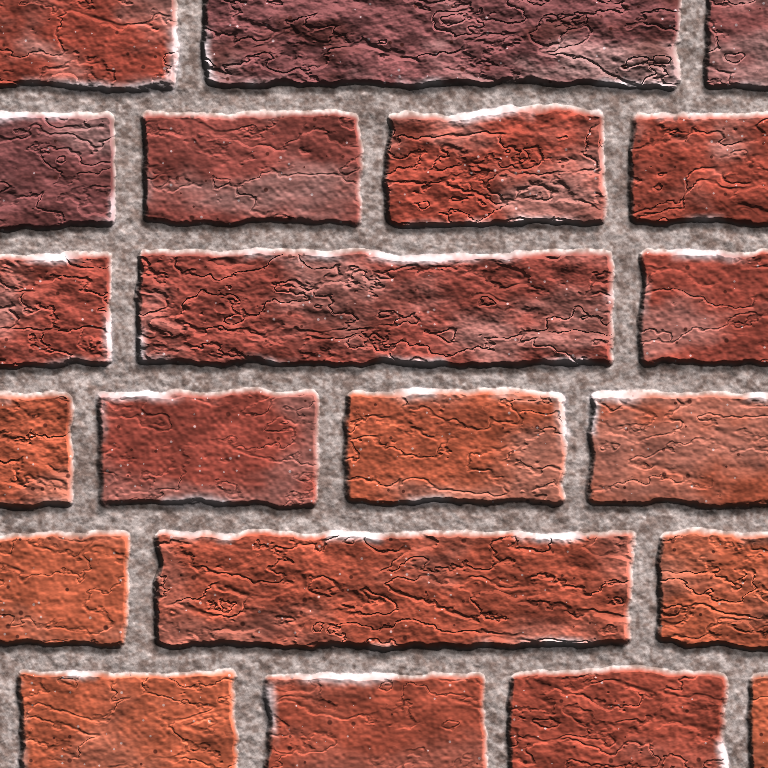
A WebGL 1 fragment shader for this texture:

```glsl
precision highp float;
// Weathered brick wall: long and short courses in rough grey mortar, lit from the upper right.

uniform vec2 u_resolution;

const float COURSE_HEIGHT = 0.1823;
const float COURSE_SHIFT = 0.052;
const float LONG_PITCH = 0.654;
const float SHORT_PITCH = 0.319;
const float JOINT = 0.038;
const float CORNER = 0.008;
const float EDGE_WEAR = 0.015;
const float RELIEF = 0.017;
const float LIGHT_GAIN = 1.15;
const vec2 LIGHT = vec2(-0.4, 0.9);
const vec2 SHADOW_OFFSET = vec2(0.005, -0.010);
const vec3 PLUM = vec3(0.46, 0.28, 0.28);
const vec3 RED = vec3(0.58, 0.27, 0.22);
const vec3 ORANGE = vec3(0.68, 0.35, 0.25);
const vec3 BLOOM = vec3(0.68, 0.55, 0.53);
const vec3 SOOT = vec3(0.24, 0.12, 0.10);
const vec3 MORTAR_DARK = vec3(0.50, 0.42, 0.39);
const vec3 MORTAR_LIGHT = vec3(0.74, 0.68, 0.66);
const vec3 LIME = vec3(0.80, 0.76, 0.77);

float hash(vec2 p) {
  return fract(sin(dot(p, vec2(127.1, 311.7))) * 43758.5453);
}

float noise(vec2 p) {
  vec2 i = floor(p), f = fract(p);
  f = f * f * (3.0 - 2.0 * f);
  return mix(mix(hash(i), hash(i + vec2(1.0, 0.0)), f.x),
             mix(hash(i + vec2(0.0, 1.0)), hash(i + 1.0), f.x), f.y);
}

float fbm(vec2 p) {
  float sum = 0.0, amp = 0.52;
  for (int i = 0; i < 5; i++) {
    sum += amp * noise(p);
    p = mat2(1.6, 1.2, -1.2, 1.6) * p + 7.3;
    amp *= 0.5;
  }
  return sum;
}

// Brick under p: signed distance to its worn outline, then its column and course.
vec3 brickAt(vec2 p) {
  vec2 q = p + 0.007 * (vec2(noise(p * 7.0), noise(p * 7.0 + 31.0)) - 0.5);
  float y = (q.y + COURSE_SHIFT) / COURSE_HEIGHT;
  float course = floor(y), pair = floor(course * 0.5);
  float isShort = mod(course, 2.0);
  float pitch = mix(LONG_PITCH, SHORT_PITCH, isShort);
  float start = mix(0.247 + pair * (0.0534 * pair - 0.138),
                    0.167 - pair * (0.0241 * pair + 0.0313), isShort);
  float x = (q.x - start) / pitch;
  vec2 id = vec2(floor(x), course);
  vec2 size = vec2(pitch, COURSE_HEIGHT);
  vec2 local = (fract(vec2(x, y)) - 0.5) * size;
  local += 0.004 * (vec2(hash(id + 3.0), hash(id + 5.0)) - 0.5);
  vec2 d = abs(local) - 0.5 * (size - JOINT) + CORNER;
  float dist = length(max(d, 0.0)) + min(max(d.x, d.y), 0.0) - CORNER;
  return vec3(dist + EDGE_WEAR * (fbm(p * 30.0) - 0.5), id);
}

float faceMask(float dist) {
  return 1.0 - smoothstep(-0.005, 0.004, dist);
}

float roughness(vec2 id) {
  return mix(0.35, 1.0, hash(id + 11.0)) * (1.0 - 0.09 * id.y);
}

// Surface height: pitted, horizontally cracked faces above grainy mortar.
float height(vec2 p) {
  vec3 brick = brickAt(p);
  float lumps = fbm(p * vec2(24.0, 38.0) + brick.yz * 7.0);
  float ridge = abs(noise(p * vec2(16.0, 44.0) + 3.0 * lumps) - 0.5);
  float crack = 1.0 - smoothstep(0.0, 0.12, ridge);
  float face = 0.009 + RELIEF * roughness(brick.yz) * (lumps - 0.22 * crack)
             + 0.0012 * noise(p * 210.0);
  float mortar = 0.003 * fbm(p * 95.0) + 0.004 * noise(p * 22.0);
  return mix(mortar, face, faceMask(brick.x));
}

// Scattered round flecks, one candidate per grid cell.
float flecks(vec2 p, float scale, float chance) {
  vec2 cell = floor(p * scale);
  vec2 center = 0.3 + 0.4 * vec2(hash(cell), hash(cell + 17.0));
  float radius = 0.1 + 0.18 * hash(cell + 29.0);
  float dist = length(fract(p * scale) - center);
  return step(1.0 - chance, hash(cell + 41.0)) * (1.0 - smoothstep(radius * 0.4, radius, dist));
}

vec3 brickColor(vec2 p, vec3 brick) {
  vec2 id = brick.yz;
  float warmth = 0.12 * id.y + 0.7 * hash(id);
  vec3 color = mix(PLUM, RED, smoothstep(0.05, 0.5, warmth));
  color = mix(color, ORANGE, smoothstep(0.5, 1.0, warmth));
  color *= 0.72 + 0.56 * fbm(p * 34.0 + id);
  float bloom = smoothstep(0.48, 0.72, fbm(p * vec2(7.0, 12.0) + id * 5.0));
  color = mix(color, BLOOM, bloom * mix(0.65, 0.2, id.y / 5.0));
  float stain = smoothstep(0.52, 0.75, fbm(p * vec2(14.0, 26.0) + id * 9.0));
  color = mix(color, SOOT, 0.55 * stain * roughness(id));
  color = mix(color, SOOT, 0.75 * flecks(p, 62.0, 0.10));
  return mix(color, LIME, 0.6 * flecks(p, 105.0, 0.07));
}

void main() {
  vec2 p = gl_FragCoord.xy / u_resolution;
  p.y = 1.0 - p.y;
  vec3 brick = brickAt(p);
  float face = faceMask(brick.x);

  // Mortar, brick faces and patchy lime along the brick edges
  float grain = 0.65 * fbm(p * 75.0) + 0.35 * noise(p * 230.0);
  vec3 mortar = mix(MORTAR_DARK, MORTAR_LIGHT, smoothstep(0.2, 0.75, grain));
  vec3 color = mix(mortar, brickColor(p, brick), face);
  float rim = 1.0 - smoothstep(0.001, 0.013, abs(brick.x + 0.002));
  color = mix(color, LIME, 0.8 * rim * smoothstep(0.48, 0.66, fbm(p * 11.0 + 20.0)));

  // Slope lighting and the shadows cast into the joints
  vec2 e = vec2(0.002, 0.0);
  float h = height(p);
  vec2 slope = (vec2(height(p + e.xy), height(p + e.yx)) - h) / e.x;
  float light = clamp(1.0 + LIGHT_GAIN * dot(slope, LIGHT), 0.3, 1.5);
  float shade = faceMask(brickAt(p + SHADOW_OFFSET).x) * (1.0 - face);
  gl_FragColor = vec4(color * light * (1.0 - 0.5 * shade), 1.0);
}
```
